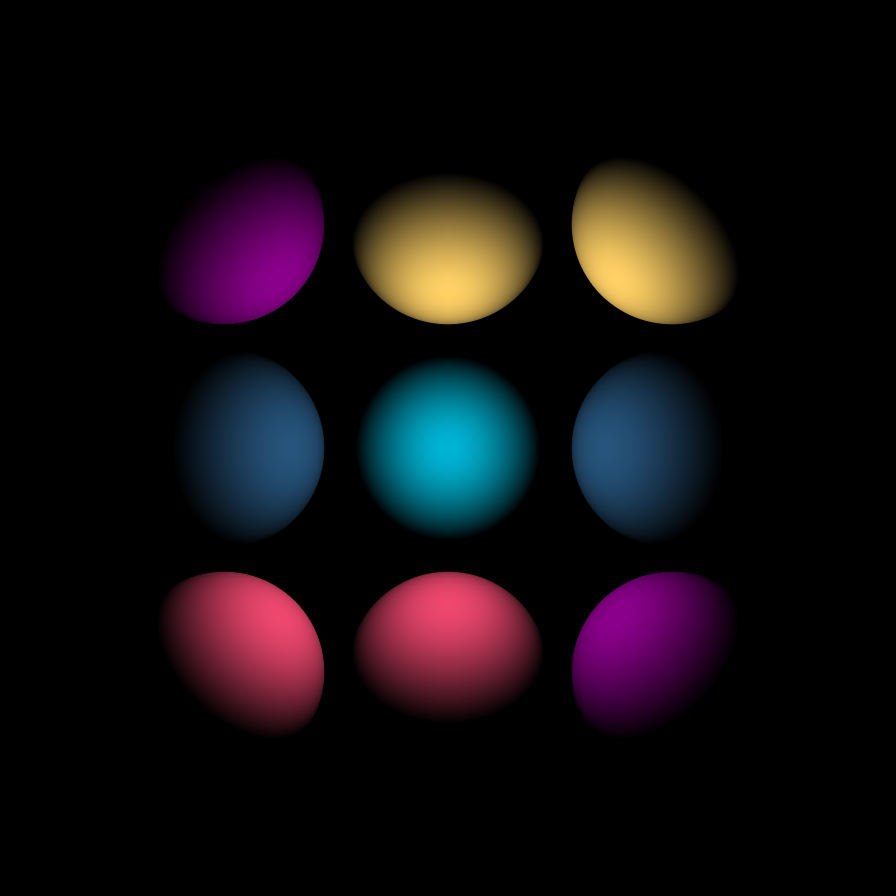
Write a WebGL 1 fragment shader that draws this background.

```glsl
precision highp float;
// Draws a three by three grid of coloured spheres on black.
// Each cell rebuilds a sphere's surface from its disc, then shades it
// with one point light hanging in front of the middle of the grid.

uniform vec2 u_resolution;

const float SPACING = 0.25;
const float RADIUS = 0.112;
const float LIGHT_HEIGHT = 0.28;

const vec3 CYAN = vec3(0.0, 0.70, 0.825);
const vec3 BLUE = vec3(0.15, 0.33, 0.486);
const vec3 MAGENTA = vec3(0.545, 0.0, 0.545);
const vec3 YELLOW = vec3(1.0, 0.82, 0.40);
const vec3 PINK = vec3(0.937, 0.28, 0.435);

// Nearest grid cell, with both indices limited to -1, 0 or 1
vec2 nearestCell(vec2 p, float spacing) {
  return clamp(floor(p / spacing + 0.5), -1.0, 1.0);
}

// Colour by row, with magenta on the falling diagonal and a cyan middle
vec3 cellColor(vec2 cell) {
  if (dot(cell, cell) < 0.5) return CYAN;
  if (abs(cell.y) < 0.5) return BLUE;
  if (cell.x * cell.y < -0.5) return MAGENTA;
  return cell.y > 0.0 ? YELLOW : PINK;
}

// Outward normal of a sphere seen straight on
vec3 sphereNormal(vec2 offset, float radius) {
  vec2 n = offset / radius;
  return vec3(n, sqrt(max(0.0, 1.0 - dot(n, n))));
}

// Diffuse light from a point source
float diffuse(vec3 position, vec3 normal, vec3 light) {
  return max(0.0, dot(normal, normalize(light - position)));
}

// Smooth disc edge, one pixel wide
float discMask(vec2 offset, float radius, float pixel) {
  return clamp((radius - length(offset)) / pixel + 0.5, 0.0, 1.0);
}

void main() {
  float pixel = 1.0 / min(u_resolution.x, u_resolution.y);
  vec2 p = (gl_FragCoord.xy - 0.5 * u_resolution) * pixel;

  // Place the sphere of this cell
  vec2 cell = nearestCell(p, SPACING);
  vec2 center = cell * SPACING;
  vec2 offset = p - center;

  // Light its surface
  vec3 normal = sphereNormal(offset, RADIUS);
  vec3 surface = vec3(center, 0.0) + normal * RADIUS;
  float lit = diffuse(surface, normal, vec3(0.0, 0.0, LIGHT_HEIGHT));

  vec3 color = cellColor(cell) * lit * discMask(offset, RADIUS, pixel);
  gl_FragColor = vec4(color, 1.0);
}
```
